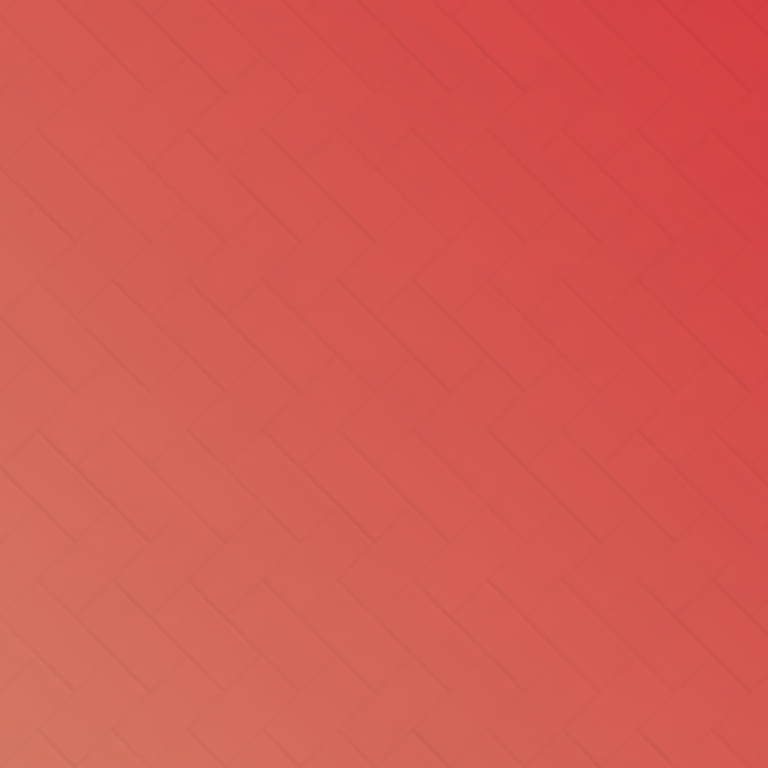
This pattern is drawn by a three.js fragment shader. Its source:

```glsl
// Diagonal herringbone paving, faintly embossed under a coral-to-red gradient.
varying vec2 vUv;

const vec3 CORAL = vec3(0.830, 0.465, 0.390);   // lower left
const vec3 RED = vec3(0.835, 0.245, 0.255);     // upper right
const vec2 GRADIENT_AXIS = vec2(0.52, 0.48);
const float REPEATS = 10.24;                    // repeats across; half as many down
const vec2 ORIGIN = vec2(0.049, 0.050);         // start of one joint
const float JOINT_HALF_WIDTH = 0.012;           // in brick widths
const float JOINT_SOFTNESS = 0.050;
const float FALLING_DEPTH = 0.038;              // joints running down to the right
const float RISING_DEPTH = 0.018;               // joints running up to the right
const float HIGHLIGHT = 0.010;
const float HIGHLIGHT_OFFSET = 0.075;
const float ROUGHNESS = 0.016;
const float MOTTLE = 0.010;

// Layered sines on turned, warped axes, roughly -1 to 1
float layeredSines(vec2 p) {
  float sum = 0.0;
  float amplitude = 0.5;
  for (int i = 0; i < 5; i++) {
    p += 0.7 * sin(p.yx * 1.3 + float(i) * 2.1);
    sum += amplitude * sin(p.x) * cos(p.y);
    p = mat2(1.49, 1.08, -1.08, 1.49) * p + 3.7;
    amplitude *= 0.62;
  }
  return sum;
}

// Distance to joints three brick widths long, with a one-width gap between them
float jointDistance(float along, float across, float start) {
  float row = floor(across + 0.5);
  float u = mod(along - row - start, 4.0);
  float pastEnd = max(0.0, min(u - 3.0, 4.0 - u));
  return length(vec2(across - row, pastEnd));
}

float groove(float d) {
  return 1.0 - smoothstep(JOINT_HALF_WIDTH, JOINT_HALF_WIDTH + JOINT_SOFTNESS, d);
}

void main() {
  // Brick axes: x falls to the right, y rises to the right
  vec2 cell = (vUv - ORIGIN) * REPEATS;
  vec2 brick = vec2(cell.x - cell.y, cell.x + cell.y);

  // Chipped joint edges
  brick += ROUGHNESS * vec2(layeredSines(brick * 6.0), layeredSines(brick.yx * 6.0 + 9.0));

  // Joints and their lit edges
  float falling = groove(jointDistance(brick.x, brick.y, 0.0));
  float rising = groove(jointDistance(brick.y, brick.x, -1.0));
  float lit = groove(jointDistance(brick.x, brick.y + HIGHLIGHT_OFFSET, 0.0));

  // Uneven wear of the joints and cloudy surface
  float wear = 0.8 + 0.45 * layeredSines(cell * 1.7 + 4.0);
  float cloud = layeredSines(cell * vec2(0.9, 1.5));
  float grain = layeredSines(cell * vec2(5.0, 9.0) + 2.0);

  float shade = 1.0 + MOTTLE * (cloud + 0.4 * grain);
  shade -= max(FALLING_DEPTH * falling, RISING_DEPTH * rising) * wear;
  shade += HIGHLIGHT * lit * (1.0 - falling) * wear;

  vec3 paint = mix(CORAL, RED, dot(vUv, GRADIENT_AXIS));
  gl_FragColor = vec4(paint * shade, 1.0);
}
```
